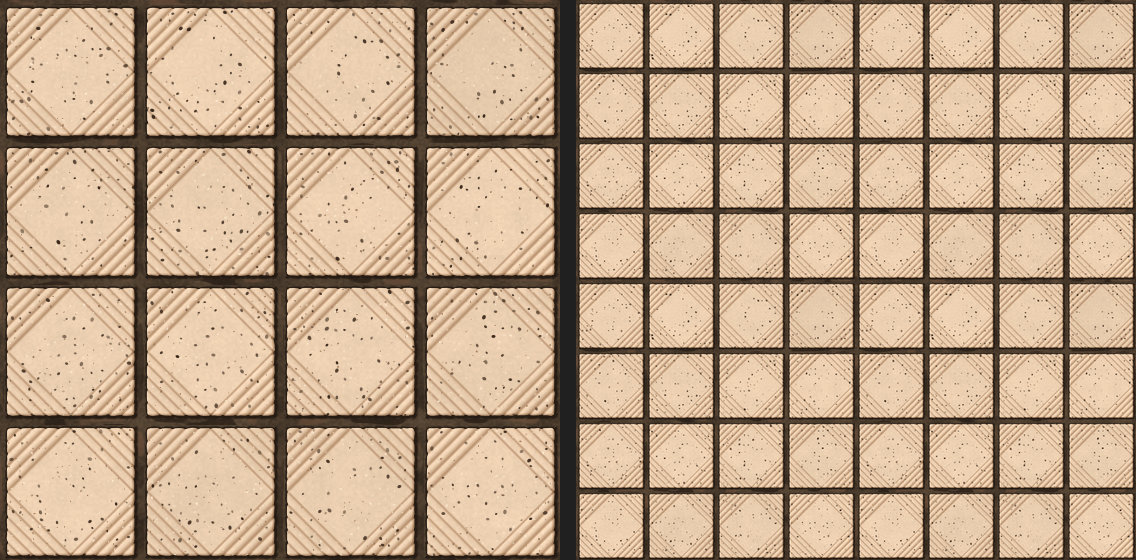
Left, the tile; right, the same tile 2 across and 2 down.
Reproduce this pattern procedurally as a three.js fragment shader.

```glsl
varying vec2 vUv;

float hash(vec2 p) {
  return fract(sin(dot(p, vec2(127.1, 311.7))) * 43758.5453);
}

// Value noise that wraps after "cells" lattice steps
float noise(vec2 uv, vec2 cells) {
  vec2 g = uv * cells;
  vec2 i = floor(g);
  vec2 f = smoothstep(0.0, 1.0, fract(g));
  float low = mix(hash(mod(i, cells)), hash(mod(i + vec2(1.0, 0.0), cells)), f.x);
  float high = mix(hash(mod(i + vec2(0.0, 1.0), cells)), hash(mod(i + 1.0, cells)), f.x);
  return mix(low, high, f.y);
}

// Scattered oval grains, one candidate per lattice cell
float specks(vec2 uv, float cells, float share, float radius, float seed) {
  vec2 g = uv * cells;
  vec2 id = mod(floor(g), cells) + seed;
  vec2 jitter = vec2(hash(id + 3.1), hash(id + 7.7));
  vec2 p = fract(g) - mix(vec2(0.25), vec2(0.75), jitter);
  float turn = 6.283 * hash(id + 11.3);
  p = mat2(cos(turn), sin(turn), -sin(turn), cos(turn)) * p;
  p.x *= 0.75;
  float size = radius * mix(0.45, 1.0, pow(hash(id + 17.9), 2.0));
  float grain = 1.0 - smoothstep(size - 0.06, size + 0.08, length(p));
  return grain * step(hash(id), share) * mix(0.45, 1.0, hash(id + 23.5));
}

void main() {
  vec2 grid = vUv * 4.0 - vec2(0.005, -0.013);
  vec2 cell = mod(floor(grid), 4.0);
  vec2 q = fract(grid) - 0.5;
  vec2 a = abs(q);
  vec2 light = vec2(-0.55, 0.38);
  float grain = noise(vUv, vec2(256.0)) - 0.5;
  float cloud = noise(vUv, vec2(28.0)) - 0.5;

  // Diagonal ridges outside the central diamond
  float t = (a.x + a.y - 0.45) / 0.091;
  float u = fract(t);
  float rim = min(u, 1.0 - u);
  float ridged = step(0.0, t);
  float groove = (1.0 - smoothstep(0.0, 0.22, rim)) * step(-0.25, t);
  float slope = cos(3.1416 * u) * smoothstep(0.0, 0.15, rim) * ridged;
  float lit = -slope * dot(sign(q), light);

  // Tile outline, notched where the grooves run out
  vec2 box = a - 0.443;
  float d = length(max(box, 0.0)) + min(max(box.x, box.y), 0.0) - 0.012;
  d += 0.006 * groove + 0.005 * (noise(vUv, vec2(128.0)) - 0.5);
  float tileMask = 1.0 - smoothstep(-0.005, 0.005, d);
  bool upright = a.x > a.y;
  vec2 outward = upright ? vec2(sign(q.x), 0.0) : vec2(0.0, sign(q.y));
  float facing = dot(outward, light);

  // Fired clay
  vec3 clay = vec3(0.92, 0.81, 0.69) * (0.985 + 0.03 * hash(cell + 5.0));
  clay *= 1.0 + 0.045 * grain + 0.03 * cloud;
  float bevel = smoothstep(-0.022, 0.0, d);
  float tone = 0.6 * groove + 0.65 * max(-lit, 0.0) + bevel * (0.35 - 0.9 * facing);
  clay = mix(clay, vec3(0.66, 0.50, 0.36), clamp(tone, 0.0, 1.0));
  clay += 0.06 * max(lit, 0.0) + 0.04 * bevel * max(facing, 0.0);
  clay = mix(clay, vec3(1.0, 0.94, 0.85), 0.75 * specks(vUv, 76.0, 0.24, 0.14, 40.0));
  clay = mix(clay, vec3(0.50, 0.35, 0.23), 0.7 * specks(vUv, 92.0, 0.14, 0.16, 90.0));
  clay = mix(clay, vec3(0.22, 0.15, 0.10), specks(vUv, 64.0, 0.23, 0.19, 0.0));

  // Grout with worn patches and hollow streaks along the joints
  vec2 stretch = upright ? vec2(80.0, 20.0) : vec2(20.0, 80.0);
  float wear = noise(vUv, stretch);
  float middle = 0.5 - max(a.x, a.y);
  float crossing = smoothstep(0.40, 0.46, min(a.x, a.y));
  float band = 1.0 - smoothstep(0.018, 0.028, middle);
  float hollow = band * smoothstep(0.55, 0.66, wear) * (1.0 - crossing);
  float pale = band * (1.0 - smoothstep(0.14, 0.26, wear)) * (1.0 - crossing);
  vec3 grout = vec3(0.30, 0.24, 0.18) * (1.0 + 0.25 * grain + 0.3 * cloud);
  grout = mix(grout, vec3(0.43, 0.31, 0.23), 0.6 * pale);
  grout = mix(grout, vec3(0.15, 0.11, 0.08), (upright ? 0.4 : 0.7) * hollow);

  // Shadow cast toward the lower right
  float reach = facing < 0.0 ? 0.034 : 0.016;
  float shadow = 1.0 - smoothstep(reach * 0.4, reach, d);
  grout = mix(grout, vec3(0.12, 0.085, 0.06), 0.85 * shadow);

  gl_FragColor = vec4(mix(grout, clay, tileMask), 1.0);
}
```
